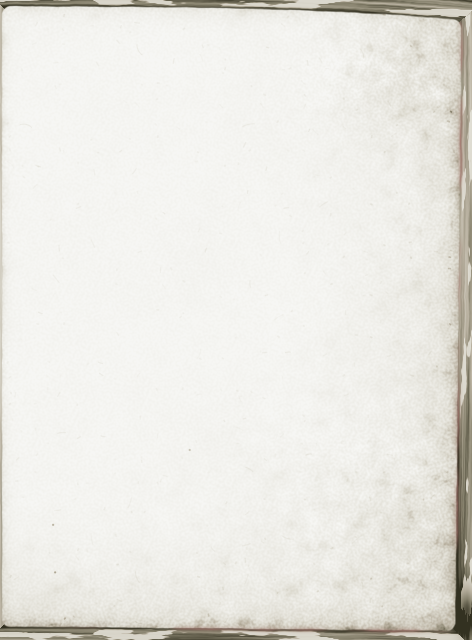
Give the GLSL for this texture, as a Shadertoy shader.

```glsl
// A blank, worn sheet of off-white paper lying on a stack of torn older pages.
// Edge distances shape the sheet and its soiling; gradient noise adds stains and
// grain, jittered cells scatter fibres and specks, and one ramp colours it all.

const vec3 PINK_EDGE = vec3(0.68, 0.47, 0.45);

vec2 hash2(vec2 p) {
    vec3 q = fract(p.xyx * vec3(0.1031, 0.1030, 0.0973));
    q += dot(q, q.yzx + 33.33);
    return fract((q.xx + q.yz) * q.zy);
}

float gradientDot(vec2 cell, vec2 offset) {
    float angle = 6.2832 * hash2(cell + 57.0).x;
    return dot(vec2(cos(angle), sin(angle)), offset);
}

float gradientNoise(vec2 p) {
    vec2 i = floor(p), f = fract(p);
    vec2 u = f * f * f * (f * (f * 6.0 - 15.0) + 10.0);
    vec2 e = vec2(1.0, 0.0);
    return mix(mix(gradientDot(i, f), gradientDot(i + e, f - e), u.x),
               mix(gradientDot(i + e.yx, f - e.yx), gradientDot(i + 1.0, f - 1.0), u.x), u.y);
}

float fbm(vec2 p, int octaves) {
    float sum = 0.0, amp = 1.0;
    for (int i = 0; i < octaves; i++) {
        sum += amp * gradientNoise(p);
        p = 2.03 * p + 11.3;
        amp *= 0.5;
    }
    return sum;
}

// Turned lattice, so that the noise shows no rows
vec2 turned(vec2 p, float angle) {
    float c = cos(angle), s = sin(angle);
    return mat2(c, s, -s, c) * p;
}

// Paper white (0) through grey and olive to near black (4)
vec3 paperRamp(float t) {
    vec3 tones[5] = vec3[5](vec3(0.966, 0.966, 0.955), vec3(0.87, 0.86, 0.82),
        vec3(0.73, 0.70, 0.635), vec3(0.53, 0.51, 0.43), vec3(0.20, 0.19, 0.13));
    t = clamp(t, 0.0, 3.999);
    int i = int(t);
    return mix(tones[i], tones[i + 1], fract(t));
}

// One bent stroke per chosen cell; halfLength 0 gives round specks
float scatter(vec2 p, float cells, float share, float halfLength, float thickness, float px) {
    vec2 id = floor(p * cells);
    vec2 pick = hash2(id + cells * 3.1), jitter = hash2(id + cells * 7.7);
    vec2 q = turned(p - (id + 0.3 + 0.4 * jitter) / cells, 6.2832 * pick.y);
    q.y += (jitter.x - 0.5) * 60.0 * q.x * q.x;
    float d = length(vec2(max(abs(q.x) - halfLength * (0.3 + jitter.y), 0.0), q.y));
    float ink = 1.0 - smoothstep(thickness - 0.5 * px, thickness + px, d);
    return ink * step(pick.x, share) * (0.35 + 0.65 * jitter.x);
}

float blob(vec2 p, vec2 centre, vec2 radius) {
    vec2 q = (p - centre) / radius;
    return exp(-dot(q, q));
}

// Distances to the left, right, bottom and top edges of the slightly skewed sheet
vec4 sheetEdges(vec2 p, float width) {
    float rough = 0.0012 * fbm(p * 25.0, 4);
    float x = p.x / width;
    return vec4(p.x - 0.003, width - mix(0.026, 0.016, p.y) - p.x,
                p.y - 0.021 + 0.007 * x, 0.990 - 0.023 * x * x * abs(x) - p.y) + rough;
}

float roundedInside(vec4 e, float radius) {
    vec2 d = min(e.xz, e.yw);
    return min(radius - length(max(radius - d, 0.0)), min(d.x, d.y));
}

// Soiling of the sheet: dirty margins, blotches, mottling and grain
float sheetTone(vec2 p, vec4 e, float width, float px) {
    float cloud = fbm(turned(p, 0.6) * 6.0, 4);
    float mottle = fbm(turned(p, 1.0) * 30.0 + 4.0, 4);
    float grain = gradientNoise(turned(p, 0.45) * 240.0);
    e = max(e, 0.0);
    float margin = 0.75 * exp(-e.y / 0.085) + 0.8 * exp(-e.y / 0.012)
                 + 0.75 * exp(-e.z / 0.07) + 0.8 * exp(-e.z / 0.010)
                 + 0.5 * exp(-e.w / 0.014) + 0.5 * exp(-e.x / 0.006);
    float stain = 0.55 * blob(p, vec2(width - 0.11, 0.88), vec2(0.11, 0.09))
                + 0.35 * blob(p, vec2(width - 0.10, 0.18), vec2(0.20, 0.16));
    float tone = 0.06 + 0.06 * cloud + 0.05 * mottle;
    tone += margin * max(1.0 + 0.25 * cloud + 0.4 * mottle, 0.2);
    tone += stain * (0.5 + 0.4 * cloud + 0.9 * mottle);
    tone += 0.5 * min(margin + stain, 1.0) * smoothstep(0.28, 0.6, mottle);
    tone += (0.17 + 0.45 * min(margin + stain, 1.0)) * grain;
    tone += 0.40 * scatter(p, 17.0, 0.28, 0.007, 0.0005, px);
    tone += 0.45 * scatter(p + 3.7, 31.0, 0.20, 0.003, 0.0006, px);
    tone += (0.3 + 1.3 * min(margin, 1.0)) * scatter(p + 8.1, 48.0, 0.14, 0.001, 0.0009, px);
    return tone + 3.2 * scatter(p + 5.3, 9.0, 0.10, 0.0, 0.0013, px);
}

// Older pages below: long straight streaks, a few pale scraps, contact shadow
float stackTone(vec2 p, vec4 e, float width) {
    bool side = min(e.x, e.y) < min(e.z, e.w);
    float depth = max(-min(min(e.x, e.y), min(e.z, e.w)), 0.0);
    float along = side ? p.y : p.x + 7.0;
    float layers = fbm(vec2(depth * 150.0, along * 2.5), 4);
    float scraps = fbm(vec2(along * 7.0, depth * 50.0) + 2.0, 4);
    float torn = smoothstep(0.18, 0.26, scraps) * smoothstep(0.001, 0.005, depth);
    float sideTone = e.x < e.y ? 1.2 : 2.0 + 1.2 * smoothstep(0.55, 0.25, p.y);
    float tone = (side ? sideTone : 3.0) + 1.3 * layers;
    tone = mix(tone, 0.8, 0.85 * torn) + 0.9 * exp(-depth / 0.002);
    return tone + 2.5 * blob(p, vec2(width - 0.008, 0.045), vec2(0.016, 0.035));
}

void mainImage(out vec4 fragColor, in vec2 fragCoord) {
    float px = 1.0 / iResolution.y, width = iResolution.x * px;
    vec2 p = fragCoord * px;
    vec4 edges = sheetEdges(p, width);
    float inside = roundedInside(edges, 0.014);

    vec3 sheet = paperRamp(sheetTone(p, edges, width, px));
    vec3 stack = paperRamp(stackTone(p, edges, width));
    vec3 color = mix(stack, sheet, smoothstep(-px, px, inside));

    // Faded pink binding along the right and lower rims
    float rim = exp(-abs(inside + 0.001) / 0.0022) * step(min(edges.y, edges.z), edges.w);
    float faded = smoothstep(-0.25, 0.3, fbm(p * 7.0 + 20.0, 3)) * smoothstep(0.05, 0.3, p.x);
    fragColor = vec4(mix(color, PINK_EDGE, 0.7 * rim * faded), 1.0);
}
```
